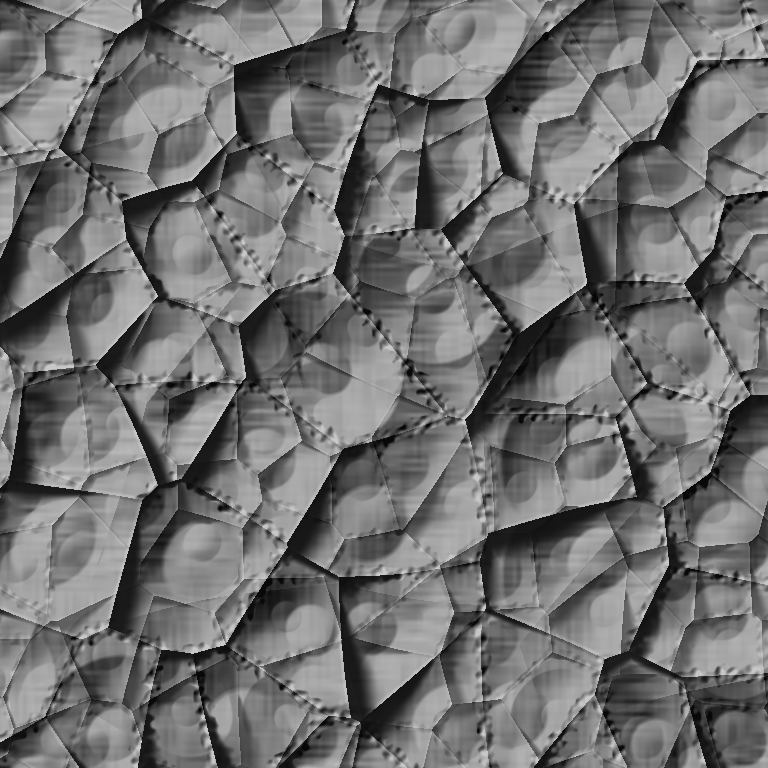
Reproduce this texture procedurally as a three.js fragment shader.

```glsl
varying vec2 vUv;

const vec2 LIGHT = vec2(-0.75, 0.66);
const float BROAD_CELLS = 2.7;
const float MAIN_CELLS = 6.3;
const float SMALL_CELLS = 10.0;
const float BASE_TONE = 0.51;
const float RELIEF_GAIN = 0.40;
const float BRIGHT_LIMIT = 0.645;
const float SHADOW_WIDTH = 0.30;
const float SHADOW_TONE = 0.07;
const float CRUMB_SCALE = 125.0;
const float CRUMB_WIDTH = 0.075;
const float HATCH_SCALE = 185.0;
const float HATCH_GAIN = 0.13;

struct Relief {
  float slope;   // brightness of the lit surface, -1 to 1
  float shadow;  // wedge cast by a ridge
  float crumb;   // rough band beside a ridge
  float ridge;   // thin crest line
};

float hash(vec2 p) {
  vec3 q = fract(vec3(p.xyx) * 0.1031);
  q += dot(q, q.yzx + 33.33);
  return fract((q.x + q.y) * q.z);
}

vec2 hash2(vec2 p) {
  return vec2(hash(p), hash(p + 57.3));
}

float grain(vec2 p) {
  vec2 i = floor(p);
  vec2 f = fract(p);
  f = f * f * (3.0 - 2.0 * f);
  return mix(mix(hash(i), hash(i + vec2(1.0, 0.0)), f.x),
             mix(hash(i + vec2(0.0, 1.0)), hash(i + 1.0), f.x), f.y);
}

// Cells holding ringed bowls and flat facets, parted by sharp ridges
Relief cellRelief(vec2 p, float seed, float rough) {
  vec2 home = floor(p);
  vec2 nearId = home;
  vec2 toNear = vec2(9.0);
  for (int y = -1; y <= 1; y++) {
    for (int x = -1; x <= 1; x++) {
      vec2 id = home + vec2(float(x), float(y));
      vec2 r = id + hash2(id + seed) - p;
      if (dot(r, r) < dot(toNear, toNear)) {
        toNear = r;
        nearId = id;
      }
    }
  }

  Relief s = Relief(0.0, 0.0, 0.0, 0.0);
  vec2 facet = vec2(0.0);
  float weightSum = 0.0001;
  for (int y = -2; y <= 2; y++) {
    for (int x = -2; x <= 2; x++) {
      if (x == 0 && y == 0) continue;
      vec2 id = nearId + vec2(float(x), float(y));
      vec2 r = id + hash2(id + seed) - p;
      vec2 n = normalize(r - toNear);
      vec2 middle = 0.5 * (r + toNear);
      float edge = dot(middle, n);
      float along = dot(middle, vec2(n.y, -n.x));
      float kind = hash(nearId + id + seed + 11.7);
      float facing = dot(n, LIGHT);
      float weight = exp(-26.0 * edge);
      facet += n * weight;
      weightSum += weight;

      // Shadows taper along the ridge and fall away from the light
      float taper = clamp(0.45 + 1.5 * along, 0.0, 1.0);
      float width = SHADOW_WIDTH * taper * smoothstep(0.05, 0.8, facing)
                  * smoothstep(0.2, 0.5, kind);
      float jag = edge + rough * 0.07 * step(kind, 0.65);
      float wedge = 1.0 - smoothstep(0.35 * width, width + 0.015, jag);
      s.shadow = max(s.shadow, wedge * smoothstep(0.01, 0.05, width));

      float band = 1.0 - smoothstep(0.5 * CRUMB_WIDTH, CRUMB_WIDTH, jag);
      s.crumb = max(s.crumb, band * step(kind, 0.6));
      float crest = 1.0 - smoothstep(0.008, 0.035, edge);
      s.ridge += crest * (facing > 0.0 ? -0.6 : 0.5);
    }
  }

  float d = length(toNear);
  vec2 outward = -toNear / max(d, 0.001);
  float rings = clamp(9.0 * cos(d * mix(4.0, 8.0, hash(nearId + seed + 5.1))), -1.0, 1.0);
  float bowl = dot(outward, LIGHT) * rings * smoothstep(0.0, 0.2, d);
  s.slope = mix(bowl, -dot(facet / weightSum, LIGHT), 0.35);
  return s;
}

// Fine weave of short horizontal and vertical threads
float hatch(vec2 p) {
  float across = grain(p * vec2(0.13, 1.0) * HATCH_SCALE);
  float upright = grain(p.yx * vec2(0.13, 1.0) * HATCH_SCALE + 41.0);
  float choice = smoothstep(0.35, 0.65, grain(p * 11.0));
  return mix(across, upright, choice) - 0.5 + 0.35 * (across - upright);
}

void main() {
  vec2 p = vUv + 0.012 * sin(vUv.yx * vec2(9.0, 11.0) + vec2(0.6, 2.1));
  float speck = grain(vUv * CRUMB_SCALE);
  float emboss = speck - grain((vUv + 0.005 * LIGHT) * CRUMB_SCALE);
  float rough = speck - 0.5;

  Relief broad = cellRelief(p * BROAD_CELLS + 3.0, 21.0, rough);
  Relief large = cellRelief(p * MAIN_CELLS + 7.0, 64.0, rough);
  Relief small = cellRelief(p * SMALL_CELLS + 13.0, 93.0, rough);

  // Lit surface with a plateau at the bright end
  float slope = 0.25 * broad.slope + 0.55 * large.slope + 0.28 * small.slope;
  float tone = BASE_TONE + RELIEF_GAIN * slope;
  tone = min(tone, BRIGHT_LIMIT + 0.12 * (tone - BRIGHT_LIMIT));
  tone += HATCH_GAIN * hatch(vUv) * mix(1.2, 0.6, smoothstep(0.4, 0.65, tone));

  // Ridges, crumbs and cast shadows
  tone += 0.16 * large.ridge + 0.07 * small.ridge;
  float crumb = max(large.crumb, 0.45 * small.crumb);
  tone += crumb * (0.65 * emboss - 0.06);
  float shadow = max(large.shadow, 0.5 * small.shadow);
  tone = mix(tone, SHADOW_TONE, 0.92 * shadow);

  gl_FragColor = vec4(vec3(clamp(tone, 0.03, 0.78)), 1.0);
}
```
